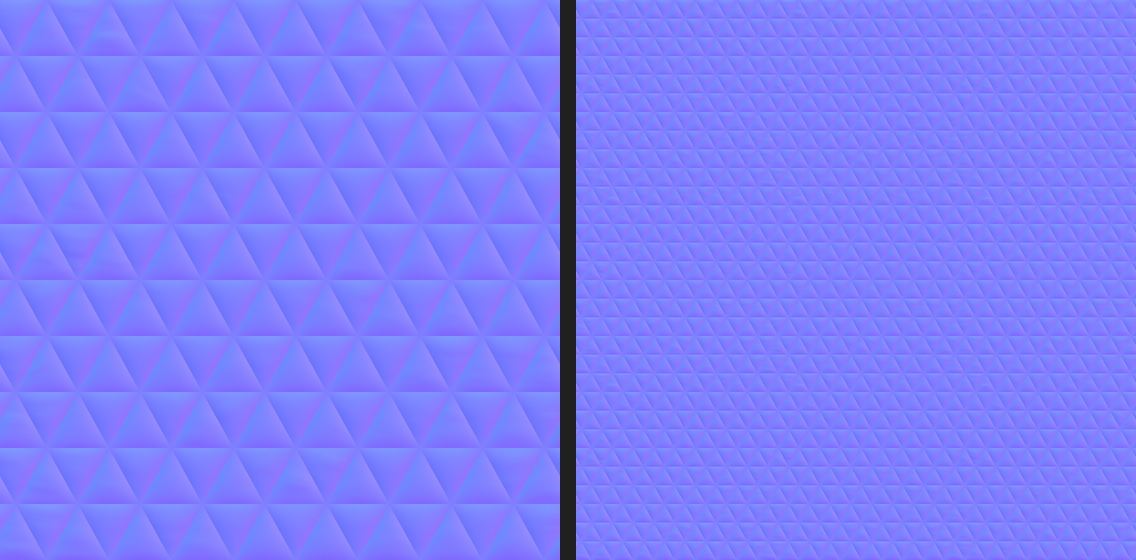
Left: one tile. Right: repeated 3 by 3.
Give the GLSL for this texture map, as a Shadertoy shader.

```glsl
const vec2 REPEATS = vec2(9.0, 10.0);        // triangle bases across, rows down
const float BASE_SHIFT = 0.75;               // offset of the bottom row, in bases
const float PUFF_HEIGHT = 0.0056;            // padding height, in canvas units
const float PUFF_FALLOFF = 4.5;              // how quickly the padding flattens
const vec2 WRINKLE_CELLS = vec2(15.0, 42.0); // long, shallow folds
const vec2 FINE_CELLS = vec2(24.0, 70.0);
const vec2 PATCH_CELLS = vec2(7.0, 8.0);     // areas with more or fewer folds
const vec2 WARP_CELLS = vec2(6.0, 5.0);
const float WARP_AMOUNT = 0.075;
const float WRINKLE_HEIGHT = 0.0021;
const float FINE_HEIGHT = 0.0004;
const float SLOPE_STEP = 0.001;              // half the width of a crease

float hash(vec2 p) {
    return fract(sin(dot(p, vec2(12.9898, 78.233))) * 43758.5453);
}

// Value noise that wraps over the unit square; cells must be whole numbers
float tiledNoise(vec2 uv, vec2 cells) {
    vec2 p = uv * cells;
    vec2 i = floor(p);
    vec2 f = p - i;
    f = f * f * f * (f * (f * 6.0 - 15.0) + 10.0);
    vec2 lo = mod(i, cells);
    vec2 hi = mod(i + 1.0, cells);
    float bottom = mix(hash(lo), hash(vec2(hi.x, lo.y)), f.x);
    float top = mix(hash(vec2(lo.x, hi.y)), hash(hi), f.x);
    return mix(bottom, top, f.y);
}

// Distances to the three sides of the enclosing triangle, adding up to 1
vec3 triangleSides(vec2 uv) {
    vec2 p = uv * REPEATS - vec2(BASE_SHIFT, 0.0);
    vec3 side = fract(vec3(p.y, -p.x - 0.5 * p.y, p.x - 0.5 * p.y));
    return dot(side, vec3(1.0)) > 1.5 ? 1.0 - side : side;
}

// Padding that drops to zero along every stitched seam
float puff(vec2 uv) {
    vec3 rise = 1.0 - exp(-PUFF_FALLOFF * triangleSides(uv));
    return rise.x * rise.y * rise.z;
}

// Slanted cloth folds, gathered in patches
float wrinkles(vec2 uv) {
    float warp = tiledNoise(uv, WARP_CELLS) - 0.5;
    vec2 q = uv + vec2(0.0, WARP_AMOUNT * warp);
    float amount = smoothstep(0.15, 0.85, tiledNoise(uv + 0.37, PATCH_CELLS));
    float folds = WRINKLE_HEIGHT * (tiledNoise(q, WRINKLE_CELLS) - 0.5);
    float fine = FINE_HEIGHT * (tiledNoise(q + 0.19, FINE_CELLS) - 0.5);
    return amount * (folds + fine);
}

float height(vec2 uv) {
    float padding = puff(uv);
    return PUFF_HEIGHT * padding + wrinkles(uv) * padding;
}

void mainImage(out vec4 fragColor, in vec2 fragCoord) {
    vec2 uv = fragCoord / iResolution.xy;

    // Central differences also soften the creases
    vec2 e = vec2(SLOPE_STEP, 0.0);
    vec2 slope = vec2(height(uv + e.xy) - height(uv - e.xy),
                      height(uv + e.yx) - height(uv - e.yx)) / (2.0 * SLOPE_STEP);

    // Tangent-space normal packed into colour
    vec3 normal = normalize(vec3(-slope, 1.0));
    fragColor = vec4(normal * 0.5 + 0.5, 1.0);
}
```
